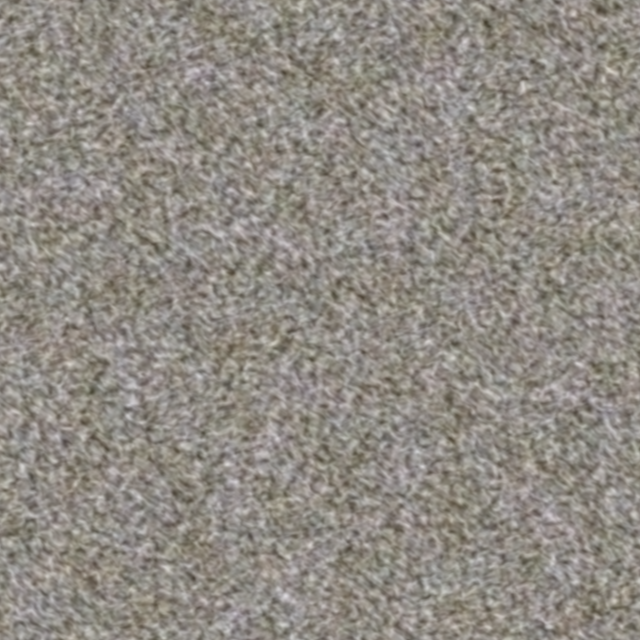
A WebGL 2 fragment shader for this texture:

```glsl
#version 300 es
precision highp float;
precision highp int;

uniform vec2 u_resolution;
out vec4 fragColor;

const vec3 STONE = vec3(0.564, 0.544, 0.516);
const vec3 LIGHT_AXIS = vec3(0.97, 1.0, 1.03);
const vec3 OLIVE_AXIS = vec3(0.004, 0.004, -0.042);
const vec3 PINK_AXIS = vec3(0.018, -0.009, -0.006);

float hash(ivec2 cell, uint seed) {
    uvec2 q = uvec2(cell);
    uint h = q.x * 1597334677u ^ q.y * 3812015801u ^ seed * 2654435769u;
    h = (h ^ (h >> 16)) * 2246822519u;
    h = (h ^ (h >> 13)) * 3266489917u;
    return float((h ^ (h >> 16)) >> 8) / 16777216.0;
}

float cornerSlope(ivec2 cell, vec2 offset, uint seed) {
    float angle = 6.28318 * hash(cell, seed);
    return dot(vec2(cos(angle), sin(angle)), offset);
}

// Gradient noise, centred on zero
float noise(vec2 p, uint seed) {
    ivec2 cell = ivec2(floor(p));
    vec2 f = fract(p);
    vec2 w = f * f * f * (f * (f * 6.0 - 15.0) + 10.0);
    float a = cornerSlope(cell, f, seed);
    float b = cornerSlope(cell + ivec2(1, 0), f - vec2(1, 0), seed);
    float c = cornerSlope(cell + ivec2(0, 1), f - vec2(0, 1), seed);
    float d = cornerSlope(cell + ivec2(1, 1), f - vec2(1, 1), seed);
    return mix(mix(a, b, w.x), mix(c, d, w.x), w.y);
}

float fractalNoise(vec2 p, uint seed) {
    float sum = 0.0;
    float amplitude = 1.0;
    for (uint i = 0u; i < 3u; i++) {
        sum += amplitude * noise(p, seed + i);
        p = mat2(1.6, 1.2, -1.2, 1.6) * p;
        amplitude *= 0.7;
    }
    return sum;
}

// Grains drawn out along one direction
float grains(vec2 p, float angle, float stretch, float frequency, uint seed) {
    float c = cos(angle);
    float s = sin(angle);
    vec2 q = mat2(c, -s, s, c) * p;
    return noise(q * frequency * vec2(1.0 / stretch, 1.0), seed);
}

// Two grain directions that trade places across the surface
float wovenGrains(vec2 p, float frequency, float turn, uint seed) {
    float falling = grains(p, -0.6, 1.4, frequency, seed);
    float rising = grains(p, 0.25, 1.3, frequency, seed + 1u);
    return falling * cos(turn) + rising * sin(turn);
}

void main() {
    vec2 p = gl_FragCoord.xy / min(u_resolution.x, u_resolution.y);

    // Ragged grain outlines
    vec2 warp = vec2(noise(p * 50.0, 1u), noise(p * 50.0, 2u));
    vec2 q = p + 0.003 * warp;
    float turn = 0.6 + 1.6 * noise(p * 7.0, 3u);

    // Small scattered stains
    float olive = fractalNoise(p * 12.0, 10u);
    float pink = fractalNoise(p * 14.0, 20u);
    float shade = fractalNoise(p * 8.0, 30u);

    // Light and dark from coarse to fine
    float light = 0.035 * shade - 0.045 * olive;
    light += 0.10 * noise(q * 32.0, 40u);
    light += 0.28 * wovenGrains(q, 86.0, turn, 50u);
    light += 0.165 * wovenGrains(q, 145.0, turn, 60u);

    // Faint colour differences between grains
    olive += 0.2 * noise(q * 60.0, 70u);
    pink += 0.25 * noise(q * 70.0, 80u);

    vec3 color = STONE + light * LIGHT_AXIS + olive * OLIVE_AXIS + pink * PINK_AXIS;
    fragColor = vec4(clamp(color, 0.0, 1.0), 1.0);
}
```
